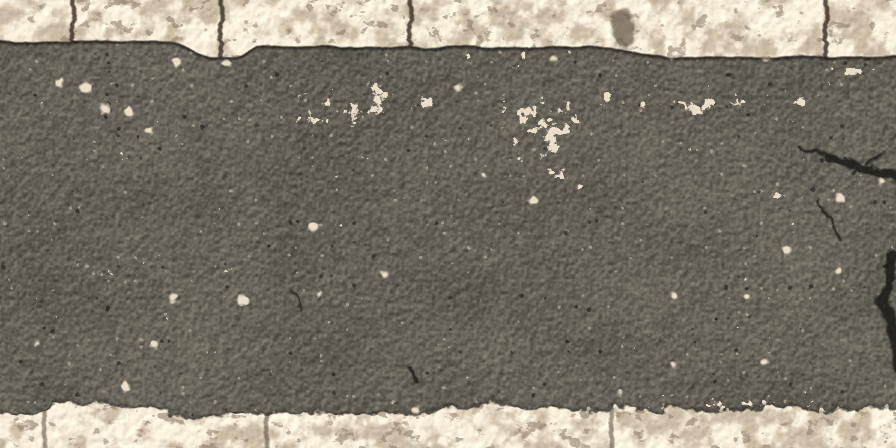
Reproduce this texture procedurally as a Shadertoy shader.

```glsl
// A dark, gritty mortar band between pale stone courses, with paint flecks and cracks.

float hash(vec2 p) {
    vec3 q = fract(vec3(p.xyx) * 0.1031);
    q += dot(q, q.yzx + 33.33);
    return fract((q.x + q.y) * q.z);
}

float noise(vec2 p) {
    vec2 i = floor(p), f = fract(p);
    f = f * f * (3.0 - 2.0 * f);
    return mix(mix(hash(i), hash(i + vec2(1, 0)), f.x),
               mix(hash(i + vec2(0, 1)), hash(i + vec2(1, 1)), f.x), f.y);
}

float fbm(vec2 p) {
    float sum = 0.0, amp = 0.5;
    for (int i = 0; i < 4; i++) {
        sum += amp * noise(p);
        p = mat2(1.6, 1.2, -1.2, 1.6) * p + 7.3;
        amp *= 0.5;
    }
    return sum / 0.9375;
}

float segment(vec2 p, vec2 a, vec2 b) {
    vec2 d = b - a;
    return length(p - a - d * clamp(dot(p - a, d) / dot(d, d), 0.0, 1.0));
}

float bump(float x, float centre, float width) {
    float d = (x - centre) / width;
    return exp(-d * d);
}

// Heights of the two mortar borders
float topEdge(float x) {
    return 0.908 - 0.036 * smoothstep(0.38, 0.48, x) + 0.024 * smoothstep(0.53, 0.58, x)
         - 0.022 * smoothstep(1.34, 1.48, x) + 0.010 * (fbm(vec2(x * 22.0, 3.0)) - 0.5);
}

float bottomEdge(float x) {
    return 0.071 + 0.024 * smoothstep(0.08, 0.13, x) - 0.032 * smoothstep(0.29, 0.45, x)
         + 0.012 * smoothstep(0.46, 0.54, x) + 0.024 * bump(x, 1.1, 0.10)
         + 0.010 * smoothstep(1.15, 1.3, x);
}

// Coverage of old paint: clusters given as centre and radii
float paintDensity(vec2 p) {
    vec4 clusters[12] = vec4[12](
        vec4(0.76, 0.755, 0.09, 0.06), vec4(0.85, 0.77, 0.025, 0.05),
        vec4(0.97, 0.768, 0.06, 0.025), vec4(1.20, 0.72, 0.09, 0.10),
        vec4(1.24, 0.612, 0.035, 0.022), vec4(1.30, 0.60, 0.025, 0.02),
        vec4(1.37, 0.78, 0.03, 0.022), vec4(1.57, 0.765, 0.12, 0.03),
        vec4(1.80, 0.79, 0.06, 0.05), vec4(1.14, 0.883, 0.09, 0.016),
        vec4(1.745, 0.561, 0.022, 0.010), vec4(1.90, 0.84, 0.05, 0.014));
    float density = 0.0;
    for (int i = 0; i < 12; i++) {
        vec2 d = (p - clusters[i].xy) / clusters[i].zw;
        density = max(density, exp(-dot(d, d)));
    }
    return density;
}

// Scattered light specks, one candidate per cell
float specks(vec2 p, float scale, float chance) {
    vec2 q = p * scale, cell = floor(q);
    vec2 centre = 0.3 + 0.4 * vec2(hash(cell + 11.0), hash(cell + 47.0));
    float size = mix(0.08, 0.22, hash(cell + 83.0));
    float d = length(fract(q) - centre) + 0.16 * (noise(q * 6.0) - 0.5);
    return step(hash(cell), chance) * (1.0 - smoothstep(size - 0.08, size + 0.08, d));
}

float relief(vec2 p) {
    return 0.65 * noise(p * 105.0) + 0.35 * noise(p * 190.0 + 5.0);
}

vec3 mortar(vec2 p) {
    float lit = relief(p) - relief(p + vec2(-0.003, 0.005));
    float tone = 0.385 + 0.17 * lit + 0.10 * (noise(p * 150.0) - 0.5)
               + 0.07 * (fbm(p * 9.0) - 0.5) + 0.05 * (fbm(p * 2.5 + 4.0) - 0.5);
    vec3 col = tone * vec3(1.03, 0.98, 0.88);
    col = mix(col, vec3(0.68, 0.65, 0.59), 0.8 * specks(p, 55.0, 0.06));
    col *= 1.0 - 0.45 * specks(p + 3.7, 42.0, 0.05);
    // Cracks and hollows
    vec2 w = p + 0.035 * (vec2(fbm(p * 24.0), fbm(p * 24.0 + 31.0)) - 0.5);
    float d = segment(w, vec2(1.79, 0.674), vec2(1.87, 0.645)) - 0.003;
    d = min(d, segment(w, vec2(1.86, 0.648), vec2(2.01, 0.606)) - 0.009);
    d = min(d, segment(w, vec2(1.91, 0.615), vec2(1.97, 0.66)) - 0.002);
    d = min(d, segment(w, vec2(1.835, 0.55), vec2(1.88, 0.455)) - 0.002);
    d = min(d, segment(w, vec2(2.0, 0.43), vec2(1.972, 0.33)) - 0.010);
    d = min(d, segment(w, vec2(1.975, 0.33), vec2(2.0, 0.17)) - 0.010);
    d = min(d, segment(w, vec2(0.65, 0.345), vec2(0.665, 0.305)) - 0.001);
    d = min(d, segment(w, vec2(0.91, 0.175), vec2(0.93, 0.145)) - 0.003);
    return mix(col, vec3(0.11, 0.10, 0.085), 0.85 * (1.0 - smoothstep(-0.003, 0.005, d)));
}

vec3 stone(vec2 p) {
    float rough = fbm(p * 28.0), lit = relief(p * 0.7) - relief(p * 0.7 + vec2(-0.003, 0.004));
    vec3 col = mix(vec3(0.80, 0.74, 0.65), vec3(0.98, 0.94, 0.86), smoothstep(0.30, 0.60, rough));
    col *= 1.0 + 0.20 * lit;
    col = mix(col, vec3(0.55, 0.49, 0.42), 0.6 * smoothstep(0.64, 0.75, fbm(p * vec2(42.0, 55.0) + 9.0)));
    // Vertical joints, different in each course
    float x = p.x + 0.025 * (fbm(vec2(p.y * 30.0, 2.0)) - 0.5), joint = 1.0;
    vec4 joints = p.y > 0.5 ? vec4(0.164, 0.495, 0.917, 1.845) : vec4(0.104, 0.60, 1.37, 3.0);
    for (int i = 0; i < 4; i++) joint = min(joint, abs(x - joints[i]));
    col = mix(col, vec3(0.25, 0.20, 0.16), (p.y > 0.5 ? 0.85 : 0.5) * (1.0 - smoothstep(0.002, 0.008, joint)));
    float chip = length((p - vec2(1.39, 0.93)) / vec2(0.035, 0.06)) + 1.2 * (rough - 0.5);
    return mix(col, vec3(0.40, 0.35, 0.30), 0.65 * (1.0 - smoothstep(0.4, 0.9, chip)));
}

void mainImage(out vec4 fragColor, in vec2 fragCoord) {
    vec2 p = fragCoord / iResolution.y;
    float aa = max(0.003, 1.0 / iResolution.y);
    float above = p.y - topEdge(p.x);
    float below = bottomEdge(p.x) - p.y + 0.035 * (fbm(p * 32.0) - 0.5);
    vec3 col = mortar(p);

    // Paint clusters, stray flecks and crumbs along the lower right border
    float crumbs = 0.65 * smoothstep(0.9, 1.6, p.x) * bump(p.y, bottomEdge(p.x) + 0.008, 0.022);
    float density = max(paintDensity(p), crumbs);
    float flecks = smoothstep(0.0, 0.07, fbm(p * 48.0 + 17.0) - 0.84 + 0.31 * density);
    flecks = max(flecks, specks(p + 0.37, 19.0, 0.035));
    col = mix(col, vec3(0.92, 0.87, 0.79), flecks);

    // Contact shadows, then the stone courses
    col *= 1.0 - 0.55 * smoothstep(-0.012, -0.001, above);
    col *= 1.0 - 0.25 * smoothstep(-0.012, -0.002, below);
    col = mix(col, stone(p), smoothstep(-aa, aa, max(above, below)));
    fragColor = vec4(clamp(col, 0.0, 1.0), 1.0);
}
```
